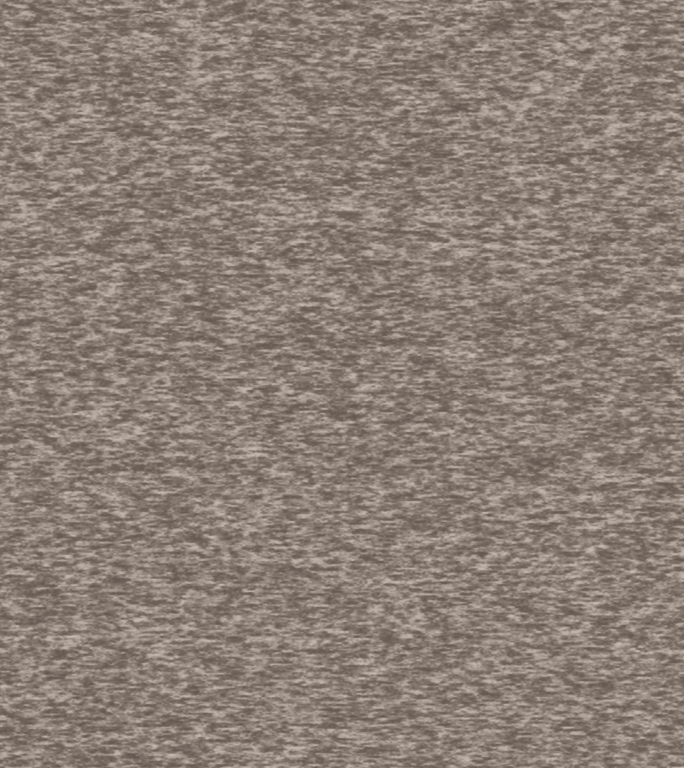
A Shadertoy shader for this texture:

```glsl
// Heathered taupe knit fabric with fine, irregular horizontal streaks.
#define DARK vec3(0.440, 0.388, 0.355)
#define LIGHT vec3(0.690, 0.640, 0.600)
#define MID_TONE 0.435
#define CONTRAST 0.76
#define SOFT_LIMIT 0.45
#define LONG_STREAKS vec2(56.0, 265.0)
#define SHORT_STREAKS vec2(115.0, 340.0)
#define PATCHES vec2(40.0, 125.0)
#define GRAIN vec2(290.0, 470.0)
#define WAVINESS 0.0012

float hash(ivec2 cell, int seed) {
    uint h = uint(cell.x) * 1597334677u ^ uint(cell.y) * 3812015801u;
    h ^= uint(seed) * 2654435769u;
    h = (h ^ (h >> 16)) * 2146121005u;
    h = (h ^ (h >> 15)) * 2221713035u;
    return float((h ^ (h >> 16)) >> 8) / 16777216.0;
}

// One row of smooth noise in -1..1, shifted at random so columns never align.
float fiberRow(float x, int row, int seed) {
    x += 64.0 * hash(ivec2(0, row), seed + 100);
    int column = int(floor(x));
    float left = hash(ivec2(column, row), seed);
    float right = hash(ivec2(column + 1, row), seed);
    return 2.0 * mix(left, right, smoothstep(0.0, 1.0, fract(x))) - 1.0;
}

float fibers(vec2 p, int seed) {
    int row = int(floor(p.y));
    float blend = smoothstep(0.0, 1.0, fract(p.y));
    return mix(fiberRow(p.x, row, seed), fiberRow(p.x, row + 1, seed), blend);
}

void mainImage(out vec4 fragColor, in vec2 fragCoord) {
    vec2 uv = fragCoord / iResolution.y;

    // Gentle bending of the yarn rows
    uv.y += WAVINESS * fibers(uv * vec2(14.0, 20.0), 1);

    // Crisp streaks of several lengths over small, faint patches
    float tone = 0.52 * fibers(uv * LONG_STREAKS, 2)
               + 0.70 * fibers(uv * SHORT_STREAKS, 3)
               + 0.27 * fibers(uv * PATCHES, 4)
               + 0.42 * fibers(uv * GRAIN, 6);

    // Pale fibers stand out a little more, extremes are held back
    tone += 0.25 * (tone * tone - 0.19);
    tone /= sqrt(1.0 + SOFT_LIMIT * tone * tone);

    vec3 color = mix(DARK, LIGHT, MID_TONE + CONTRAST * tone);
    fragColor = vec4(clamp(color, 0.0, 1.0), 1.0);
}
```
